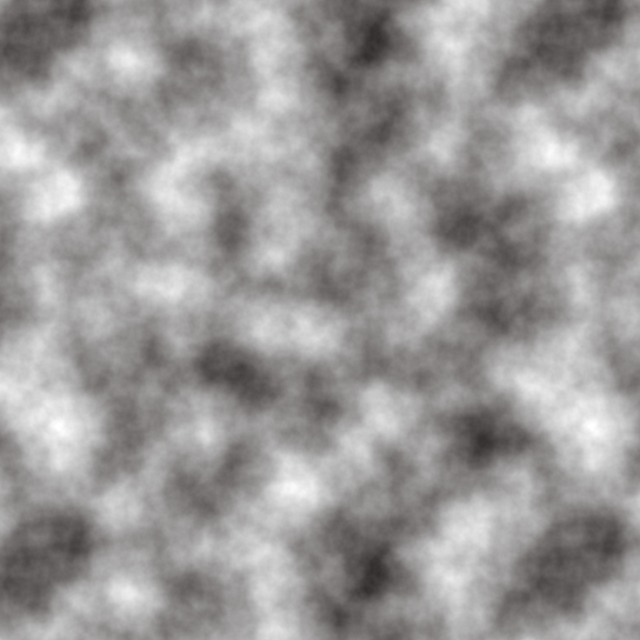
Write a Shadertoy shader that draws this texture.

```glsl
// Soft grey cloud texture: tiling gradient noise summed over several octaves.
#define CELLS 6.0      // coarsest noise cells across the canvas
#define TILE 5         // coarsest cells before the pattern repeats
#define OCTAVES 6
#define GAIN 0.5       // amplitude ratio between octaves
#define MEAN_GREY 0.605
#define CONTRAST 0.55
#define SEED 17u
#define WARM_SHADOW vec3(0.008, -0.008, -0.011)

uint hash(uvec3 v) {
    uint h = v.x * 1597334677u ^ v.y * 3812015801u ^ v.z * 2798796415u;
    h = (h ^ (h >> 16)) * 2146121005u;
    h = (h ^ (h >> 15)) * 2221713035u;
    return h ^ (h >> 16);
}

// Unit gradient at a lattice point, wrapped to the tile
vec2 gradient(ivec2 cell, int period, uint layer) {
    ivec2 wrapped = ((cell % period) + period) % period;
    float angle = float(hash(uvec3(uvec2(wrapped), layer)) >> 8) / 16777216.0 * 6.2831853;
    return vec2(cos(angle), sin(angle));
}

float gradientNoise(vec2 p, int period, uint layer) {
    ivec2 cell = ivec2(floor(p));
    vec2 f = fract(p);
    vec2 blend = f * f * f * (f * (f * 6.0 - 15.0) + 10.0);
    ivec2 right = ivec2(1, 0), up = ivec2(0, 1);
    float a = dot(gradient(cell, period, layer), f);
    float b = dot(gradient(cell + right, period, layer), f - vec2(1, 0));
    float c = dot(gradient(cell + up, period, layer), f - vec2(0, 1));
    float d = dot(gradient(cell + right + up, period, layer), f - vec2(1, 1));
    return mix(mix(a, b, blend.x), mix(c, d, blend.x), blend.y);
}

float clouds(vec2 p) {
    float sum = 0.0, amplitude = 1.0;
    int period = TILE;
    for (int i = 0; i < OCTAVES; i++) {
        // Shift each octave so the lattices do not line up
        vec2 shift = vec2(0.37, 0.61) * float(i);
        sum += amplitude * gradientNoise(p + shift, period, SEED + uint(i));
        p *= 2.0;
        period *= 2;
        amplitude *= GAIN;
    }
    return sum;
}

void mainImage(out vec4 fragColor, in vec2 fragCoord) {
    vec2 uv = fragCoord / iResolution.y;
    float grey = MEAN_GREY + CONTRAST * clouds(uv * CELLS);

    // Neutral highlights, faintly warm shadows
    vec3 color = vec3(grey) + WARM_SHADOW * smoothstep(0.85, 0.35, grey);
    fragColor = vec4(clamp(color, 0.0, 1.0), 1.0);
}
```
